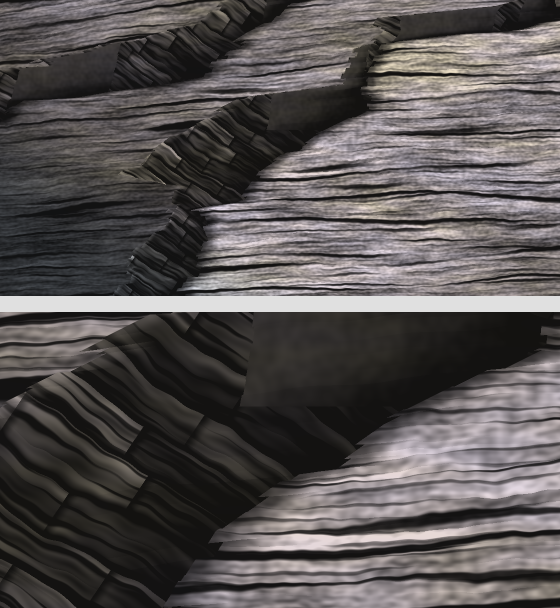
Top: the whole. Bottom: its middle third, enlarged.
This texture is drawn by a Shadertoy shader. Its source:

```glsl
// Layered slate ledges: streaked, cracked slabs stepping down over dark broken faces.
#define SLAB_LIGHT 0.62
#define UPPER_LIGHT 0.52
#define DEEP_LIGHT 0.20
#define FACE_LIGHT 0.19
#define CRACK_WIDTH 0.0065
#define GRAIN 0.55
#define JAG 0.045
#define DIP vec2(0.83, -0.56)

const vec3 ROCK = vec3(1.05, 0.985, 0.985);
const vec3 TAN = vec3(1.08, 1.02, 0.90);
const vec3 VIOLET = vec3(1.02, 0.98, 1.05);
const vec3 BLUE = vec3(0.94, 0.99, 1.06);

// Ledge outlines, listed from bottom to top: brink above, foot below
const vec2 UPPER_BRINK[12] = vec2[12](vec2(-.3,.70), vec2(0,.77), vec2(.09,.775),
    vec2(.15,.80), vec2(.30,.825), vec2(.37,.85), vec2(.50,.865), vec2(.58,.90),
    vec2(.66,.915), vec2(.70,.945), vec2(.72,.975), vec2(.75,1.01));
const vec2 UPPER_FOOT[12] = vec2[12](vec2(-.3,.55), vec2(0,.58), vec2(.05,.63),
    vec2(.10,.66), vec2(.28,.67), vec2(.42,.695), vec2(.60,.72), vec2(.71,.74),
    vec2(.745,.82), vec2(.84,.88), vec2(.93,.925), vec2(1.0,1.01));
const vec2 LOWER_BRINK[12] = vec2[12](vec2(.40,0), vec2(.46,.15), vec2(.60,.30),
    vec2(.61,.37), vec2(.42,.41), vec2(.58,.54), vec2(.85,.675), vec2(1.17,.715),
    vec2(1.21,.83), vec2(1.30,.94), vec2(1.70,.98), vec2(1.78,1));
const vec2 LOWER_FOOT[12] = vec2[12](vec2(.62,0), vec2(.70,.18), vec2(.67,.29),
    vec2(.83,.325), vec2(.89,.42), vec2(1.06,.54), vec2(1.24,.63), vec2(1.25,.73),
    vec2(1.31,.86), vec2(1.53,.885), vec2(1.73,.90), vec2(1.90,.95));

float hash(vec2 p) { return fract(sin(dot(p, vec2(127.1, 311.7))) * 43758.5); }

float cornerSlope(vec2 cell, vec2 offset) {
    float angle = 6.2832 * hash(cell);
    return dot(vec2(cos(angle), sin(angle)), offset);
}

// Gradient noise, roughly -1 to 1
float noise(vec2 p) {
    vec2 i = floor(p), f = p - i, u = f * f * f * (f * (f * 6.0 - 15.0) + 10.0);
    vec2 e = vec2(1, 0);
    return 1.5 * mix(mix(cornerSlope(i, f), cornerSlope(i + e, f - e), u.x),
        mix(cornerSlope(i + e.yx, f - e.yx), cornerSlope(i + 1.0, f - 1.0), u.x), u.y);
}

float edgeAt(vec2 line[12], float y) {
    float x = line[0].x;
    for (int i = 0; i < 11; i++) {
        vec2 span = line[i + 1] - line[i];
        x += span.x * clamp((y - line[i].y) / span.y, 0.0, 1.0);
    }
    return x;
}

// Beds of rock: x = tone of the bed, y = darkness of the crack between beds
vec2 strata(vec2 p, float rows, float gap) {
    float pixel = 1.0 / iResolution.y;
    float r = p.y * rows;
    r += 0.4 * noise(vec2(p.x * 1.3, r * 0.7));
    float bed = floor(r), joint = floor(r + 0.5), e = r - joint;
    float tone = noise(vec2(p.x * 2.0 + 17.0 * hash(vec2(bed, rows)), bed + 0.5));
    float open = gap * smoothstep(-0.35, 0.6, noise(vec2(p.x * 1.8 + joint * 5.3, joint * 3.7 + 0.3)));
    float d = (e < 0.0 ? -0.6 * e : e) / rows;
    float crack = 1.0 - smoothstep(open * 0.4, open + 0.5 * pixel, d);
    return vec2(tone, crack * clamp(open / pixel, 0.0, 1.0));
}

float slabTone(vec2 p, float slope, float seed) {
    vec2 q = vec2(p.x + seed * 3.0, p.y - slope * p.x + seed);
    q.y += 0.014 * noise(q * vec2(2.5, 5)) + 0.004 * noise(q * vec2(13, 16));
    q.y += 0.0015 * noise(q * vec2(45, 30));
    vec2 broad = strata(q, 10.0, CRACK_WIDTH);
    vec2 medium = strata(q * vec2(1.6, 1), 27.0, CRACK_WIDTH * 0.6);
    vec2 thin = strata(q * vec2(3, 1), 68.0, CRACK_WIDTH * 0.35);
    float grain = noise(q * vec2(20, 125)) + 0.7 * noise(q * vec2(75, 150));
    float tone = 1.0 + 0.2 * broad.x + 0.25 * medium.x + 0.3 * thin.x + GRAIN * 0.5 * grain;
    return tone * (1.0 - 0.88 * broad.y) * (1.0 - 0.78 * medium.y) * (1.0 - 0.5 * thin.y);
}

// Broken face: tilted shards with a few smooth plates; t runs from brink to foot
float faceTone(vec2 p, float t) {
    vec2 q = vec2(dot(p, DIP), dot(p, vec2(-DIP.y, DIP.x)));
    q.y += 0.018 * noise(q * vec2(5, 8)) + 0.004 * noise(q * 28.0);
    vec2 g = q * vec2(6, 19);
    float row = floor(g.y);
    g.x += 7.0 * hash(vec2(row, 4));
    vec2 f = fract(g);
    float shard = 0.45 + 0.8 * hash(vec2(floor(g.x), row));
    shard += 0.7 * smoothstep(0.6, 0.95, f.y) * f.x;
    shard *= smoothstep(0.0, 0.25, f.y) * (0.4 + 0.6 * smoothstep(0.0, 0.08, f.x));
    vec2 fine = strata(q * vec2(3, 1), 62.0, CRACK_WIDTH * 0.5);
    shard *= (1.0 + 0.5 * fine.x + 0.45 * noise(q * vec2(18, 110))) * (1.0 - 0.7 * fine.y);
    float u = (p.x + 0.05 * t - 0.07) / 0.43, column = floor(u);
    float plate = step(fract(u), 0.8) * step(0.56, p.y) * step(0.5, abs(column - 1.0));
    float smoothFace = 1.05 - 0.45 * t + 0.12 * noise(p * 22.0) + 0.1 * noise(p * 70.0);
    float tone = mix(shard, smoothFace, plate * smoothstep(0.04, 0.08, t));
    tone += 0.6 * (1.0 - smoothstep(0.0, 0.09, t));
    return tone * mix(1.15, 0.5, smoothstep(0.5, 1.0, t));
}

vec3 rock(vec2 p) {
    // Bed ends stagger the outlines into teeth
    float s = p.y - 0.1 * p.x + 0.006 * noise(p * 9.0);
    float jag = JAG * (hash(vec2(floor(s * 18.0), 1)) + 0.6 * hash(vec2(floor(s * 60.0), 2)) - 0.8);
    float x = p.x + jag;
    float brinkU = edgeAt(UPPER_BRINK, p.y), footU = edgeAt(UPPER_FOOT, p.y);
    float brinkL = edgeAt(LOWER_BRINK, p.y), footL = edgeAt(LOWER_FOOT, p.y);
    float light = mix(DEEP_LIGHT, UPPER_LIGHT, smoothstep(0.2, 1.25, p.x * 0.5 + p.y));
    float warmth = 0.6 * noise(p * vec2(2, 6)) + 0.35 * noise(p * vec2(9, 40));
    float tone;
    if (x < brinkU) tone = 0.9 * light * slabTone(p, 0.15, 2.3);
    else if (x < footU) tone = FACE_LIGHT * faceTone(p, (x - brinkU) / (footU - brinkU));
    else if (x < brinkL) tone = light * slabTone(p, 0.08, 1.1) * mix(0.4, 1.0, smoothstep(0.0, 0.07, x - footU));
    else if (x < footL) {
        tone = FACE_LIGHT * faceTone(p, (x - brinkL) / (footL - brinkL));
        warmth += 0.25;
    } else {
        float shade = mix(0.35, 1.0, smoothstep(0.0, 0.06, x - footL));
        shade *= 1.0 - 0.25 * smoothstep(0.4, 0.0, p.y) * smoothstep(1.0, 1.9, p.x);
        tone = SLAB_LIGHT * shade * slabTone(p, 0.03, 0.0);
        warmth += 0.7 * smoothstep(0.55, 0.95, p.y) - 0.15;
    }
    vec3 tint = mix(ROCK, warmth > 0.0 ? TAN : VIOLET, min(abs(warmth) * 1.6, 1.0));
    tint = mix(tint, BLUE, smoothstep(0.75, 0.2, p.x * 0.6 + p.y));
    return tint * clamp(tone, 0.07, 0.86);
}

void mainImage(out vec4 fragColor, in vec2 fragCoord) {
    // Four samples smooth the outlines
    vec3 color = vec3(0);
    for (int i = 0; i < 4; i++) {
        vec2 offset = vec2(i % 2, i / 2) * 0.5 - 0.25;
        color += 0.25 * rock((fragCoord + offset) / iResolution.y);
    }
    fragColor = vec4(color, 1);
}
```
